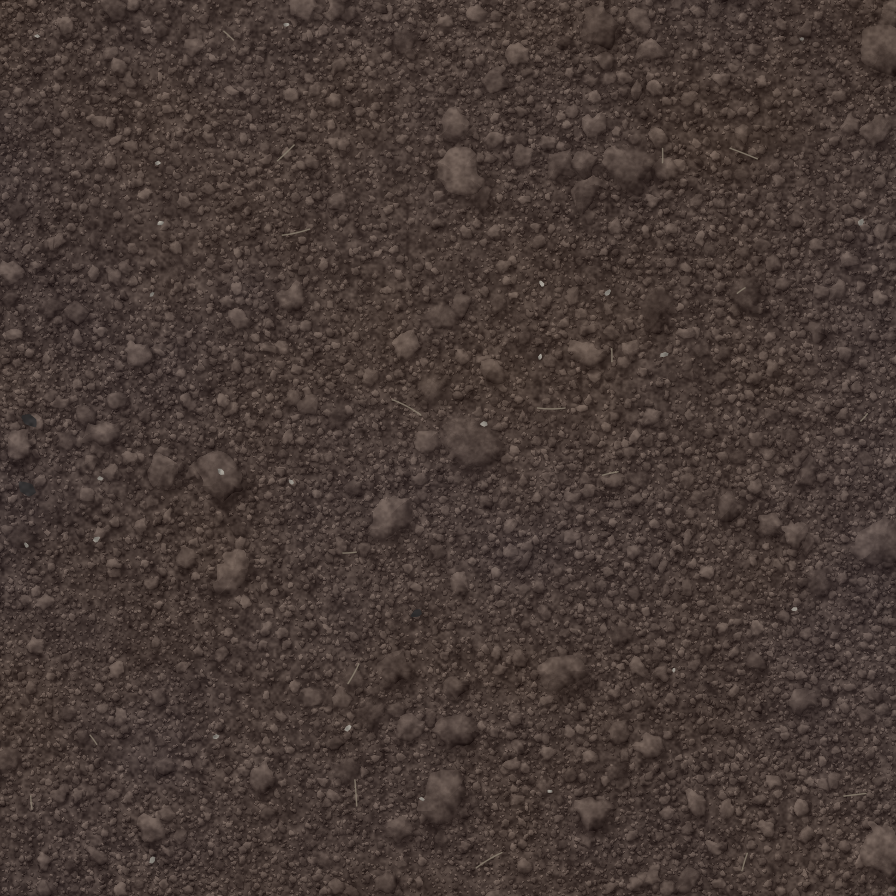
Write a WebGL 2 fragment shader that draws this texture.

```glsl
#version 300 es
precision highp float;
// Dry brown soil: layers of jittered angular clods, from fine crumbs up to
// sparse large lumps, each lit from above with a soft shadow below it.
// Thin straws and tiny pale or slate chips are scattered on top.
uniform vec2 u_resolution;
out vec4 fragColor;

const vec2 LIGHT = vec2(-0.4, 0.92);

float hash(vec2 p) {
  return fract(sin(dot(p, vec2(127.1, 311.7))) * 43758.5453);
}

float noise(vec2 p) {
  vec2 i = floor(p), f = fract(p);
  f = f * f * (3.0 - 2.0 * f);
  return mix(mix(hash(i), hash(i + vec2(1, 0)), f.x),
             mix(hash(i + vec2(0, 1)), hash(i + vec2(1, 1)), f.x), f.y);
}

float fbm(vec2 p) {
  float sum = 0.0, weight = 0.5;
  for (int i = 0; i < 4; i++) {
    sum += weight * noise(p);
    p = p * 2.03 + 17.3;
    weight *= 0.5;
  }
  return sum / 0.9375;
}

vec2 direction(float angle) {
  return vec2(cos(angle), sin(angle));
}

// Rounded random polygon: xy is the surface slope, z the distance (edge at 1)
vec3 clodShape(vec2 q, vec2 seed) {
  float poly = 0.0;
  vec2 facet = vec2(0);
  for (int k = 0; k < 6; k++) {
    float fk = float(k);
    vec2 n = direction(1.047 * fk + 6.28 * hash(seed) + 0.8 * hash(seed + fk + 3.7));
    float d = dot(q, n) / mix(0.65, 1.0, hash(seed + fk * 2.3 + 9.1));
    if (d > poly) {
      poly = d;
      facet = n;
    }
  }
  return vec3(mix(q, facet * poly, 0.45), mix(poly, length(q), 0.3));
}

// Lays one size of clods over the tone; share is the part of cells filled
void addClods(vec2 uv, float cells, float share, float grain, inout float tone) {
  vec2 p = uv * cells;
  p += 0.16 * (vec2(noise(p * 3.5), noise(p * 3.5 + 41.0)) - 0.5);
  p += 0.1 * (vec2(noise(p * 8.0), noise(p * 8.0 + 23.0)) - 0.5);
  float soft = cells * 0.6 / u_resolution.y;
  for (int j = -1; j <= 1; j++) {
    for (int i = -1; i <= 1; i++) {
      vec2 id = floor(p) + vec2(i, j);
      vec2 seed = id + cells * 1.37;
      float cluster = 0.2 + 1.6 * noise(id / cells * 7.0 + cells);
      if (hash(seed) > share * cluster) continue;

      float size = hash(seed + 5.3);
      float radius = mix(0.24, 0.47, size * size);
      vec2 center = id + 0.5 + 0.8 * (vec2(hash(seed + 1.7), hash(seed + 8.2)) - 0.5);
      vec2 q = (p - center) / radius;
      vec2 axis = direction(6.28 * hash(seed + 2.9));
      q += axis * dot(q, axis) * 0.45 * hash(seed + 6.1);
      if (length(q) > 1.7) continue;

      // Shadow on the ground below
      float shade = 1.0 - smoothstep(0.75, 1.25, length(q + LIGHT * 0.3));
      tone *= 1.0 - 0.55 * shade;

      // Lit body with darkened rim; some lumps are half buried in dust
      vec3 s = clodShape(q, seed);
      float buried = step(0.82, hash(seed + 4.4));
      float edge = soft / radius + 0.15 * buried;
      float cover = (1.0 - smoothstep(1.0 - edge, 1.0 + edge, s.z)) * (1.0 - 0.35 * buried);
      float body = 0.58 + 0.26 * (hash(seed + 7.7) - 0.5)
                 + 0.34 * (1.0 - 0.4 * buried) * dot(s.xy, LIGHT)
                 - 0.22 * smoothstep(0.65, 1.05, s.z) + 0.65 * (grain - 0.5);
      tone = mix(tone, body, cover);
    }
  }
}

// Sparse straws and chips, one candidate per cell
void addDebris(vec2 uv, float cells, inout vec3 color) {
  vec2 id = floor(uv * cells);
  vec2 q = (fract(uv * cells) - 0.5 - 0.3 * (vec2(hash(id + 3.1), hash(id + 7.9)) - 0.5)) / cells;
  float pixel = 0.7 / u_resolution.y;
  float kind = hash(id + 11.3);
  vec2 axis = direction(6.28 * hash(id + 5.5));
  vec2 local = vec2(dot(q, axis), dot(q, vec2(-axis.y, axis.x)));
  if (kind < 0.1) {
    float halfLength = mix(0.005, 0.018, hash(id + 1.2));
    local.y += 12.0 * (hash(id + 2.2) - 0.5) * local.x * local.x;
    float d = length(vec2(max(abs(local.x) - halfLength, 0.0), local.y)) - 0.0008;
    color = mix(color, vec3(0.53, 0.49, 0.43), 0.85 * (1.0 - smoothstep(-pixel, pixel, d)));
  } else if (kind < 0.22) {
    float slate = step(0.19, kind);
    float radius = mix(0.002, 0.004, hash(id + 8.8)) * (1.0 + 1.5 * slate);
    float d = radius * (clodShape(local * vec2(0.8, 1.2) / radius, id).z - 1.0);
    vec3 chip = mix(vec3(0.54, 0.52, 0.49), vec3(0.19, 0.18, 0.18), slate);
    color = mix(color, chip * (0.75 + 0.5 * noise(uv * 230.0)), 1.0 - smoothstep(-pixel, pixel, d));
  }
}

void main() {
  vec2 uv = gl_FragCoord.xy / u_resolution.y;
  float grain = fbm(uv * 110.0);
  float tone = 0.38 + 0.7 * (grain - 0.5) + 0.3 * (noise(uv * 310.0) - 0.5);

  addClods(uv, 150.0, 0.75, grain, tone);
  addClods(uv, 100.0, 0.6, grain, tone);
  addClods(uv, 66.0, 0.5, grain, tone);
  addClods(uv, 42.0, 0.4, grain, tone);
  addClods(uv, 25.0, 0.3, grain, tone);
  addClods(uv, 13.0, 0.2, grain, tone);

  // Fine grit and broad patches of damp and dust, then overall contrast
  tone += 0.2 * (noise(uv * 290.0 + 9.0) - 0.5) + 0.1 * (fbm(uv * 4.0) - 0.5);
  tone = clamp(0.43 + 1.3 * (tone - 0.37), -0.25, 1.2);
  vec3 color = mix(vec3(0.16, 0.12, 0.11), vec3(0.41, 0.35, 0.32), tone);
  color += vec3(0.008, 0.002, -0.01) * (fbm(uv * 5.0 + 30.0) - 0.5) * 2.0;
  addDebris(uv, 14.0, color);
  fragColor = vec4(color, 1.0);
}
```
